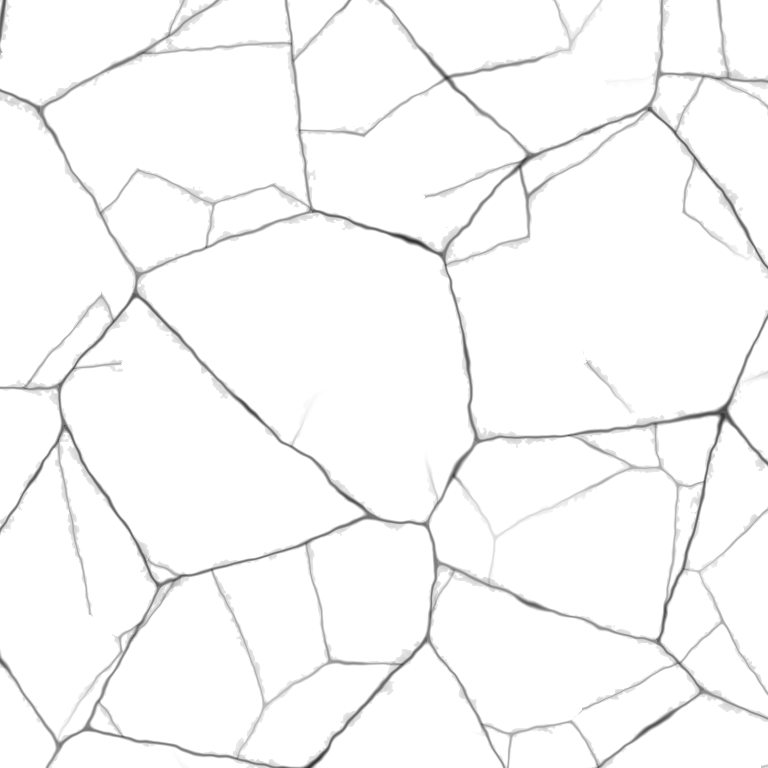
Give the GLSL for this texture, as a WebGL 2 fragment shader.

```glsl
#version 300 es
precision highp float;

uniform vec2 u_resolution;
out vec4 fragColor;

vec2 hash2(vec2 p) {
  vec3 q = fract(p.xyx * vec3(0.1031, 0.1030, 0.0973));
  q += dot(q, q.yzx + 33.33);
  return fract((q.xx + q.yz) * q.zy);
}

float noise(vec2 p) {
  vec2 i = floor(p), f = fract(p);
  f = f * f * (3.0 - 2.0 * f);
  float low = mix(hash2(i).x, hash2(i + vec2(1, 0)).x, f.x);
  float high = mix(hash2(i + vec2(0, 1)).x, hash2(i + vec2(1, 1)).x, f.x);
  return mix(low, high, f.y);
}

vec2 wobble(vec2 p) {
  return vec2(noise(p), noise(p + 37.7)) - 0.5;
}

// Distance to the nearest kept cell border (x), its seed (y) and the cell (zw)
vec4 cellBorder(vec2 p, float keep) {
  vec2 base = floor(p), cell = base, nearest = vec2(8.0);
  for (int y = -1; y <= 1; y++)
    for (int x = -1; x <= 1; x++) {
      vec2 id = base + vec2(x, y);
      vec2 site = id + hash2(id) - p;
      if (dot(site, site) < dot(nearest, nearest)) {
        nearest = site;
        cell = id;
      }
    }

  float dist = 1.0, seed = 0.0;
  for (int y = -2; y <= 2; y++)
    for (int x = -2; x <= 2; x++) {
      vec2 id = cell + vec2(x, y);
      float borderSeed = hash2(cell + id + 71.5).x;
      if ((x == 0 && y == 0) || borderSeed > keep) continue;
      vec2 site = id + hash2(id) - p;
      float d = dot(0.5 * (nearest + site), normalize(site - nearest));
      if (d < dist) seed = borderSeed;
      // Rounded minimum fills the corners where cracks meet
      float blend = max(0.025 - abs(d - dist), 0.0) / 0.025;
      dist = min(d, dist) - blend * blend * 0.006;
    }
  return vec4(max(dist, 0.0), seed, cell);
}

// Darkness of a crack: a soft core line and a ragged, patchy chipped rim
float crackInk(float d, vec2 p, vec2 side, float size, float depth) {
  float soft = max(0.0008, 0.5 / u_resolution.y);
  vec2 shift = side * 7.3;
  float chips = noise(p * 30.0 + shift);
  float ragged = 0.6 * noise(p * 125.0 + shift) + 0.4 * noise(p * 260.0 + shift);
  float rimWidth = 0.0018 + size * 0.0165 * chips * chips * smoothstep(0.15, 0.85, ragged);
  float rim = 1.0 - smoothstep(rimWidth - soft, rimWidth + soft, d);
  rim *= mix(0.27, 0.085, sqrt(clamp(d / rimWidth, 0.0, 1.0)));

  float swell = smoothstep(0.7, 0.92, noise(p * 13.0 + 5.0));
  float coreWidth = size * (0.0024 + 0.0016 * noise(p * 40.0) + 0.0025 * swell);
  float core = 1.0 - smoothstep(0.0, coreWidth + soft, d);
  return max(rim, core * (depth + 0.22 * swell * size));
}

void main() {
  vec2 p = gl_FragCoord.xy / u_resolution;
  vec2 bent = p + 0.022 * wobble(p * 7.0) + 0.006 * wobble(p * 28.0)
            + 0.0026 * wobble(p * 85.0);

  // Deep cracks between the large plates
  vec4 plate = cellBorder(bent * 3.4 + 11.0, 1.0);
  float depth = 0.42 + 0.2 * plate.y;
  float deep = crackInk(plate.x / 3.4, p, plate.zw, 0.9, depth);

  // Fine cracks, laid out anew inside each plate and fading out in places
  vec2 offset = 60.0 * hash2(plate.zw + 3.0);
  vec4 shard = cellBorder(bent * 4.7 + offset, 0.56);
  float fade = smoothstep(0.12, 0.45, noise(p * 5.0 + offset));
  float fine = fade * crackInk(shard.x / 4.7, p, shard.zw, 0.62, 0.33);

  float ink = 1.0 - (1.0 - deep) * (1.0 - fine);
  fragColor = vec4(vec3(1.0 - ink), 1.0);
}
```
